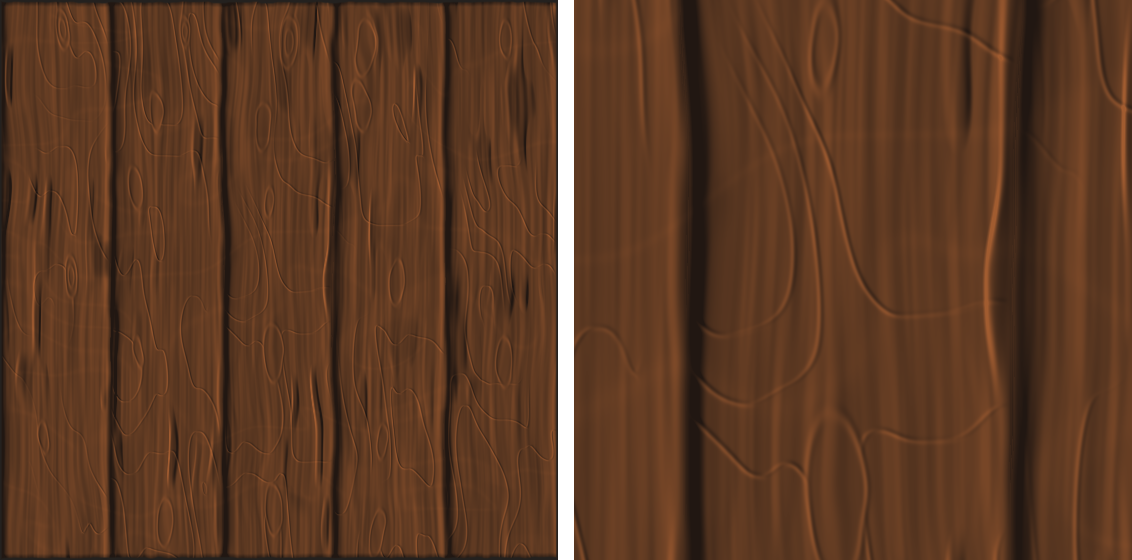
Left: the whole. Right: its middle third, enlarged.
Write a Shadertoy shader that draws this texture.

```glsl
// Five upright carved wood planks with wavy seams, knots, cracks and contour grooves.
// A height field built from stretched noise is lit from the right; the lit tone then
// picks a colour on a ramp from shadow through wood to highlight.

#define PLANKS 5.0
#define KNOT_ROWS 7.0
#define SEAM_WIDTH 0.0095
#define SEAM_DEPTH 0.0070
#define SEAM_WOBBLE 0.006
#define LINE_WIDTH 0.0016
#define LINE_DEPTH 0.0013
#define CRACK_DEPTH 0.0055
#define FIBRE_CONTRAST 0.34
#define LIGHT 0.36

const vec3 SHADOW = vec3(0.13, 0.09, 0.07);
const vec3 WOOD = vec3(0.36, 0.22, 0.13);
const vec3 HIGHLIGHT = vec3(0.63, 0.36, 0.19);
const vec3 FRAME = vec3(0.14, 0.13, 0.12);

float hash(vec2 p) {
    return fract(sin(dot(p, vec2(127.1, 311.7))) * 43758.5453);
}

float noise(vec2 p) {
    vec2 i = floor(p), f = fract(p);
    f = f * f * f * (f * (f * 6.0 - 15.0) + 10.0);
    return mix(mix(hash(i), hash(i + vec2(1, 0)), f.x),
               mix(hash(i + vec2(0, 1)), hash(i + vec2(1, 1)), f.x), f.y);
}

float bump(float d, float width) {
    return exp(-d * d / (width * width));
}

// Horizontal position of seam k; the outer two stay nearly straight
float seamX(float k, float y) {
    float inner = step(0.5, k) * step(k, PLANKS - 0.5);
    float wave = noise(vec2(k * 7.3, y * 9.0)) + 0.4 * noise(vec2(k * 3.1, y * 24.0)) - 0.7;
    return k / PLANKS + wave * SEAM_WOBBLE * mix(0.5, 1.2, inner) - 0.002 * inner;
}

// Smooth field whose level curves become the carved arches
float contourField(vec2 g) {
    vec2 q = g * vec2(13.0, 3.8);
    q.x += 0.9 * noise(q.yx * 1.3 + 5.0) + 0.5 * q.y;
    return 3.9 * noise(q) + 0.7 * noise(q * 2.1 + 9.0);
}

float contourDistance(vec2 g) {
    float e = 0.001, v = contourField(g);
    vec2 slope = vec2(contourField(g + vec2(e, 0)), contourField(g + vec2(0, e))) - v;
    return abs(fract(v) - 0.5) * e / max(length(slope), 0.0001);
}

// Returns height in x and unlit tone in y
vec2 relief(vec2 p) {
    float k = floor(p.x * PLANKS + 0.5);
    float s = p.x - seamX(k, p.y);
    float id = k - step(s, 0.0);
    float inside = smoothstep(0.002, 0.012, abs(s));

    // Knots: oval grooves, some with an inner ring, pushing the grain aside
    float rings = 0.0, knotArea = 0.0, push = 0.0;
    for (float j = -1.0; j <= 1.0; j++) {
        vec2 cell = vec2(id, floor(p.y * KNOT_ROWS) + j);
        float a = hash(cell + 0.3), b = hash(cell + 17.7), c = hash(cell + 41.1);
        float present = step(0.3, hash(cell + 63.9));
        vec2 centre = vec2((id + 0.2 + 0.6 * a) / PLANKS, (cell.y + 0.3 + 0.4 * b) / KNOT_ROWS);
        vec2 radius = mix(vec2(0.007, 0.024), vec2(0.018, 0.054), c);
        vec2 d = p - centre;
        d.x += d.y * (b - 0.5) * 0.3 + 0.006 * (noise(p * vec2(20, 26)) - 0.5);
        float q = length(d / radius);
        rings += present * bump((q - 1.0) * radius.x, LINE_WIDTH);
        rings += present * step(0.6, a) * 0.8 * bump((q - 0.5) * radius.x, LINE_WIDTH);
        knotArea += present * (1.0 - smoothstep(0.9, 1.3, q));
        push += present * d.x * exp(-q * q * 0.4);
    }

    // Grain coordinates meander and differ on every plank
    vec2 g = p + vec2(3.7, 1.9) * (id + 2.0);
    g.x += 0.014 * (noise(g * vec2(9, 6)) - 0.5) - 0.45 * push;
    float clear = 1.0 - min(knotArea, 1.0);

    // Carved lines, split cracks and long raised strands
    float lines = bump(contourDistance(g), LINE_WIDTH) * clear
                * smoothstep(0.22, 0.45, noise(g * vec2(12, 5) + 31.0));
    vec2 lean = g + vec2(0.012 * (noise(g * vec2(16, 11) + 7.0) - 0.5), 0.0);
    float crack = smoothstep(0.55, 0.92, noise(lean * vec2(66, 9)))
                * smoothstep(0.38, 0.72, noise(g * vec2(15, 5) + 11.0)) * clear;
    float strand = noise(lean * vec2(100, 6) + 3.0);
    float fibre = 0.55 * noise(g * vec2(180, 5)) + 0.45 * noise(g * vec2(330, 9)) - 0.5;

    float height = -SEAM_DEPTH * bump(s, SEAM_WIDTH)
        + inside * (0.0016 * strand - LINE_DEPTH * (lines + rings) - CRACK_DEPTH * crack);

    // Faint wavy stain bands across the planks
    float stain = noise(p * vec2(8, 15) + 2.5 * noise(p * 6.0));
    float tone = 0.535 + FIBRE_CONTRAST * fibre + 0.06 * (strand - 0.5)
        + 0.035 * bump(stain - 0.5, 0.06) + 0.03 * (hash(vec2(id, 5.0)) - 0.5)
        + 0.06 * inside * (lines + rings)
        - 0.2 * crack - 0.22 * bump(s - 0.002, 0.0065) - 0.13 * bump(s - 0.007, 0.012);
    return vec2(height, tone);
}

void mainImage(out vec4 fragColor, in vec2 fragCoord) {
    vec2 uv = fragCoord / iResolution.xy;
    vec2 e = vec2(0.001, 0.0);
    vec2 l = relief(uv - e), r = relief(uv + e);
    vec2 d = relief(uv - e.yx), u = relief(uv + e.yx);

    // Light from the right and slightly above
    float slope = (l.x - r.x + 0.35 * (d.x - u.x)) / (2.0 * e.x);
    float tone = 0.25 * (l.y + r.y + d.y + u.y) + LIGHT * slope;

    // Worn ends and dark frame
    float ends = min(uv.y, 1.0 - uv.y) - 0.003 * noise(vec2(uv.x * 70.0, uv.y * 9.0));
    tone -= 0.3 * (1.0 - smoothstep(0.003, 0.012, ends));
    tone = clamp(tone, 0.0, 1.0);
    vec3 color = mix(SHADOW, WOOD, min(tone * 2.0, 1.0));
    color = mix(color, HIGHLIGHT, max(tone * 2.0 - 1.0, 0.0));
    float edge = min(ends, min(uv.x, 1.0 - uv.x));
    color = mix(FRAME, color, smoothstep(0.001, 0.005, edge));
    fragColor = vec4(color, 1.0);
}
```
